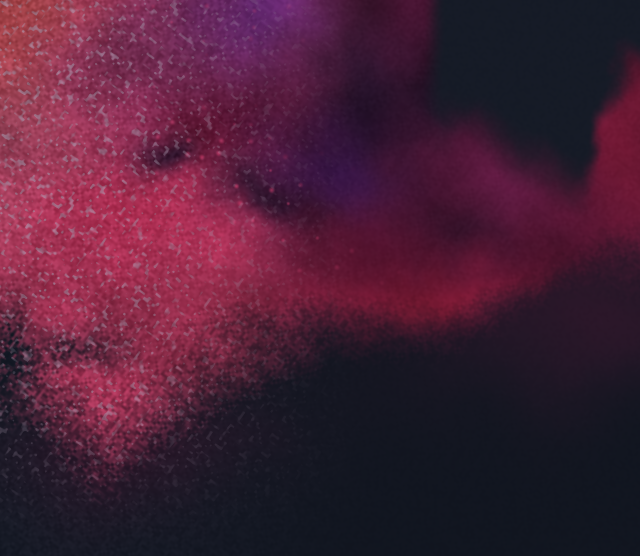
A Shadertoy shader for this background:

```glsl
const vec3 NIGHT   = vec3(0.068, 0.085, 0.125);
const vec3 SLATE   = vec3(0.085, 0.105, 0.150);
const vec3 DUSK    = vec3(0.180, 0.090, 0.165);
const vec3 SHADOW  = vec3(0.125, 0.065, 0.145);
const vec3 MAROON  = vec3(0.350, 0.070, 0.180);
const vec3 WINE    = vec3(0.330, 0.080, 0.190);
const vec3 CRIMSON = vec3(0.480, 0.095, 0.190);
const vec3 ROSE    = vec3(0.610, 0.185, 0.310);
const vec3 CORAL   = vec3(0.700, 0.180, 0.325);
const vec3 EMBER   = vec3(0.610, 0.250, 0.260);
const vec3 DUST    = vec3(0.570, 0.290, 0.370);
const vec3 MAUVE   = vec3(0.470, 0.180, 0.350);
const vec3 VIOLET  = vec3(0.400, 0.160, 0.500);
const vec3 PLUM    = vec3(0.340, 0.095, 0.240);
const vec3 INDIGO  = vec3(0.205, 0.080, 0.290);
const vec3 SPARK   = vec3(0.850, 0.260, 0.450);
const vec3 FROST   = vec3(0.620, 0.560, 0.640);

const float WARP_SCALE   = 7.0;
const float WARP_AMOUNT  = 0.12;
const float CLUMP_SCALE  = 9.0;
const float CLUMP_AMOUNT = 0.55;
const float GRAIN_CELLS  = 190.0;  // grains per canvas height
const float GRAIN_AMOUNT = 0.30;
const float FROST_AMOUNT = 0.60;
const float SPARK_CELLS  = 34.0;
const float SPARK_RADIUS = 0.28;

float hash(vec2 p) {
    return fract(sin(dot(p, vec2(127.1, 311.7))) * 43758.5453);
}

float noise(vec2 p) {
    vec2 i = floor(p), f = fract(p);
    f = f * f * (3.0 - 2.0 * f);
    return mix(mix(hash(i), hash(i + vec2(1, 0)), f.x),
               mix(hash(i + vec2(0, 1)), hash(i + vec2(1, 1)), f.x), f.y);
}

float fbm(vec2 p) {
    float sum = 0.0, amp = 0.5;
    for (int i = 0; i < 5; i++) {
        sum += amp * noise(p);
        p = mat2(1.6, 1.2, -1.2, 1.6) * p + 7.3;
        amp *= 0.5;
    }
    return sum;
}

// Soft rotated ellipse: 1 at the centre, fading past its radius
float blob(vec2 p, vec2 center, vec2 radius, float angle) {
    float c = cos(angle), s = sin(angle);
    vec2 d = mat2(c, -s, s, c) * (p - center) / radius;
    return exp(-dot(d, d));
}

void paint(inout vec3 col, vec2 p, vec2 center, vec2 radius, float angle, vec3 tint, float strength) {
    col = mix(col, tint, strength * blob(p, center, radius, angle));
}

float lowerEdge(float x) {
    float dip = (x - 0.17) / 0.12;
    return 0.36 + 0.04 * smoothstep(0.3, 0.6, x) + 0.15 * smoothstep(0.7, 1.0, x) - 0.14 * exp(-dip * dip);
}

float upperEdge(float x) {
    return 0.81 - 0.6 * (x - 0.68) + 0.25 * smoothstep(0.89, 1.0, x);
}

vec3 cloudColor(vec2 p) {
    vec3 col = mix(ROSE, WINE, smoothstep(0.32, 0.62, p.x));
    // Upper left haze
    paint(col, p, vec2(0.27, 0.94), vec2(0.24, 0.22), 0.0, MAUVE, 0.95);
    paint(col, p, vec2(0.00, 0.76), vec2(0.12, 0.19), 0.0, DUST, 0.6);
    paint(col, p, vec2(0.00, 1.00), vec2(0.14, 0.18), 0.0, EMBER, 0.9);
    paint(col, p, vec2(0.35, 0.77), vec2(0.14, 0.10), 0.4, MAROON, 0.9);
    paint(col, p, vec2(0.40, 1.00), vec2(0.10, 0.12), 0.0, VIOLET, 0.8);
    // Dark heart
    paint(col, p, vec2(0.57, 0.82), vec2(0.13, 0.20), 0.0, SHADOW, 0.95);
    paint(col, p, vec2(0.65, 0.98), vec2(0.05, 0.11), 0.0, PLUM, 0.75);
    paint(col, p, vec2(0.50, 0.68), vec2(0.12, 0.10), 0.3, INDIGO, 0.9);
    paint(col, p, vec2(0.70, 0.83), vec2(0.08, 0.07), -0.4, SHADOW, 0.9);
    // Bright bank and its dark rim
    paint(col, p, vec2(0.22, 0.61), vec2(0.15, 0.10), 0.0, CORAL, 0.85);
    paint(col, p, vec2(0.24, 0.735), vec2(0.045, 0.032), 0.0, SHADOW, 0.85);
    paint(col, p, vec2(0.41, 0.635), vec2(0.095, 0.045), -0.5, SHADOW, 0.85);
    // Right arm
    paint(col, p, vec2(0.54, 0.53), vec2(0.12, 0.09), 0.0, MAROON, 0.7);
    paint(col, p, vec2(0.78, 0.68), vec2(0.13, 0.09), -0.3, PLUM, 0.8);
    paint(col, p, vec2(0.71, 0.58), vec2(0.08, 0.05), 0.0, SHADOW, 0.5);
    paint(col, p, vec2(0.66, 0.44), vec2(0.20, 0.06), 0.1, CRIMSON, 0.9);
    paint(col, p, vec2(1.00, 0.75), vec2(0.10, 0.17), 0.0, CRIMSON, 0.55);
    return col;
}

float sparks(vec2 q) {
    vec2 cell = floor(q * SPARK_CELLS);
    vec2 center = 0.3 + 0.4 * vec2(hash(cell + 11.0), hash(cell + 23.0));
    float d = length(fract(q * SPARK_CELLS) - center);
    float radius = SPARK_RADIUS * (0.5 + 0.5 * hash(cell + 31.0));
    return step(0.7, hash(cell + 3.7)) * (1.0 - smoothstep(0.0, radius, d));
}

void mainImage(out vec4 fragColor, in vec2 fragCoord) {
    vec2 uv = fragCoord / iResolution.xy;
    vec2 q = fragCoord / iResolution.y;
    vec2 warp = vec2(fbm(q * WARP_SCALE), fbm(q * WARP_SCALE + 19.0)) - 0.48;
    vec2 p = uv + WARP_AMOUNT * warp;
    vec2 grainPos = mat2(0.8, 0.6, -0.6, 0.8) * q * GRAIN_CELLS;
    float grain = noise(grainPos) - 0.5;
    float flecks = smoothstep(0.62, 0.95, noise(grainPos * 0.83 + 41.0));
    float gritty = 1.0 - smoothstep(0.1, 0.6, uv.x);

    // Night sky with a dim haze beneath the cloud
    vec3 col = mix(NIGHT, SLATE, max(smoothstep(0.4, 0.8, uv.y), 0.8 * gritty));
    paint(col, p, vec2(0.95, 0.44), vec2(0.26, 0.13), 0.3, DUSK, 0.9);
    paint(col, p, vec2(0.20, 0.20), vec2(0.22, 0.12), 0.2, DUSK, 0.8);

    // Cloud silhouette with a soft, grainy hem
    float rise = p.y - lowerEdge(p.x) + grain * mix(0.02, 0.07, gritty);
    float cover = smoothstep(-0.06 - 0.05 * gritty, 0.07 + 0.03 * gritty, rise);
    float gap = smoothstep(0.66, 0.70, uv.x + 0.2 * WARP_AMOUNT * warp.x)
              * smoothstep(-0.07, 0.06, p.y - upperEdge(p.x));
    float hollow = 0.9 * blob(p, vec2(0.0, 0.36), vec2(0.035, 0.10), 0.0)
                 + 0.6 * blob(p, vec2(0.12, 0.385), vec2(0.09, 0.04), 0.0);
    cover *= (1.0 - gap) * (1.0 - min(hollow * (1.0 - grain), 1.0));
    float clump = 1.0 + CLUMP_AMOUNT * (fbm(q * CLUMP_SCALE + 5.0) - 0.48);
    col = mix(col, cloudColor(p) * clump, cover);

    // Scattered sparks, pale flecks and film grain
    float field = blob(uv, vec2(0.36, 0.67), vec2(0.22, 0.09), -0.75)
                + 0.5 * blob(uv, vec2(0.30, 0.97), vec2(0.18, 0.06), 0.0);
    col = mix(col, SPARK, 0.65 * min(field, 1.0) * sparks(q));
    float frosted = gritty * smoothstep(0.0, 0.25, uv.y) * mix(0.45, 1.0, cover);
    col = mix(col, FROST, FROST_AMOUNT * flecks * frosted);
    float lift = mix(0.2, 1.0, gritty) * mix(0.35, 1.0, cover);
    col += GRAIN_AMOUNT * grain * lift * (0.3 * col + vec3(0.30, 0.28, 0.32));
    fragColor = vec4(clamp(col, 0.0, 1.0), 1.0);
}
```
